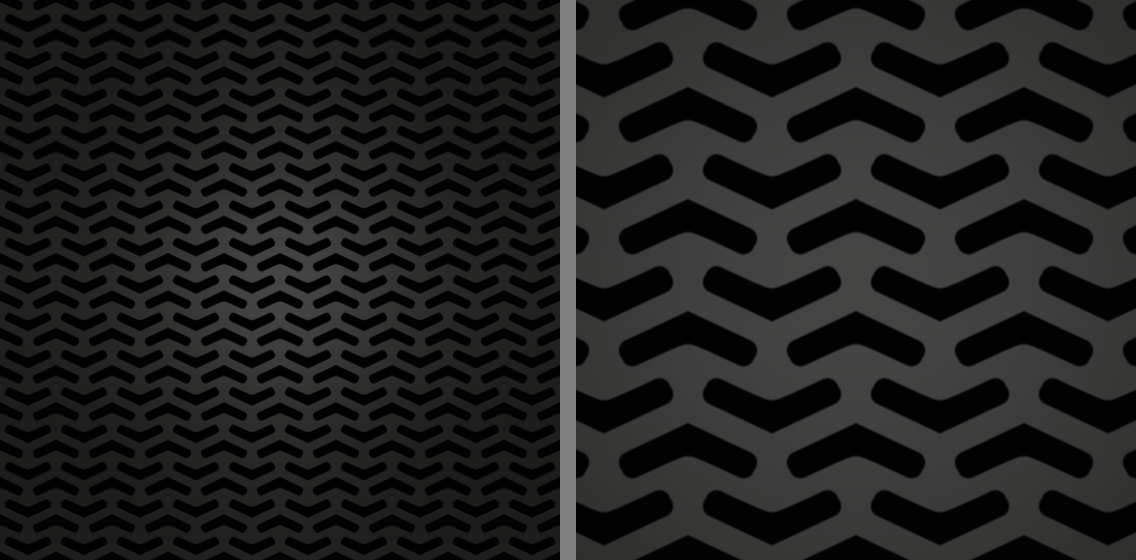
Left: the whole. Right: its middle third, enlarged.
Reproduce this pattern procedurally as a Shadertoy shader.

```glsl
// Dark metal grille punched with interlocking rounded chevron slots, lit softly from the centre.

const float PI = 3.14159265;
const float COLUMNS = 10.0;
const float ROWS = 15.0;

// Signed distance to a V slot: sharp outer tip, soft inner notch, rounded ends.
float chevronSlot(vec2 p) {
    float side = abs(p.x);
    // Only the inner side of the bend is rounded.
    if (p.y > 0.47 * side) side = sqrt(side * side + 0.0016);
    vec2 dir = normalize(vec2(1.0, 0.47));
    vec2 arm = vec2(dot(vec2(side, p.y), dir), dot(vec2(side, p.y), vec2(-dir.y, dir.x)));

    // The arm is a rounded bar running past the fold at the tip.
    float corner = 0.065;
    vec2 d = abs(arm - vec2(0.12, 0.0)) - vec2(0.32, 0.081) + corner;
    return length(max(d, 0.0)) + min(max(d.x, d.y), 0.0) - corner;
}

// Position relative to the nearest slot centre, in column widths.
vec2 repeatAround(vec2 p, vec2 centre, vec2 cell) {
    return mod(p - centre + 0.5 * cell, cell) - 0.5 * cell;
}

void mainImage(out vec4 fragColor, in vec2 fragCoord) {
    vec2 uv = fragCoord / iResolution.xy;
    vec2 cell = vec2(1.0, COLUMNS / ROWS);
    vec2 p = uv * COLUMNS;

    // Downward and upward chevrons alternate, half a column apart.
    vec2 down = repeatAround(p, vec2(0.5, 0.176), cell);
    vec2 up = repeatAround(p, vec2(0.0, 0.059), cell);
    float slots = min(chevronSlot(down), chevronSlot(vec2(up.x, -up.y)));

    // Central glow, periodic so that opposite edges join smoothly.
    float falloff = smoothstep(0.0, 1.3, length(sin(PI * (uv - 0.5))));
    vec3 metal = mix(vec3(0.27, 0.27, 0.268), vec3(0.112, 0.112, 0.104), falloff);

    // Slightly soft cut edges.
    float blur = 0.006 + 0.7 * COLUMNS / min(iResolution.x, iResolution.y);
    vec3 color = mix(vec3(0.006), metal, smoothstep(-blur, blur, slots));
    fragColor = vec4(color, 1.0);
}
```
